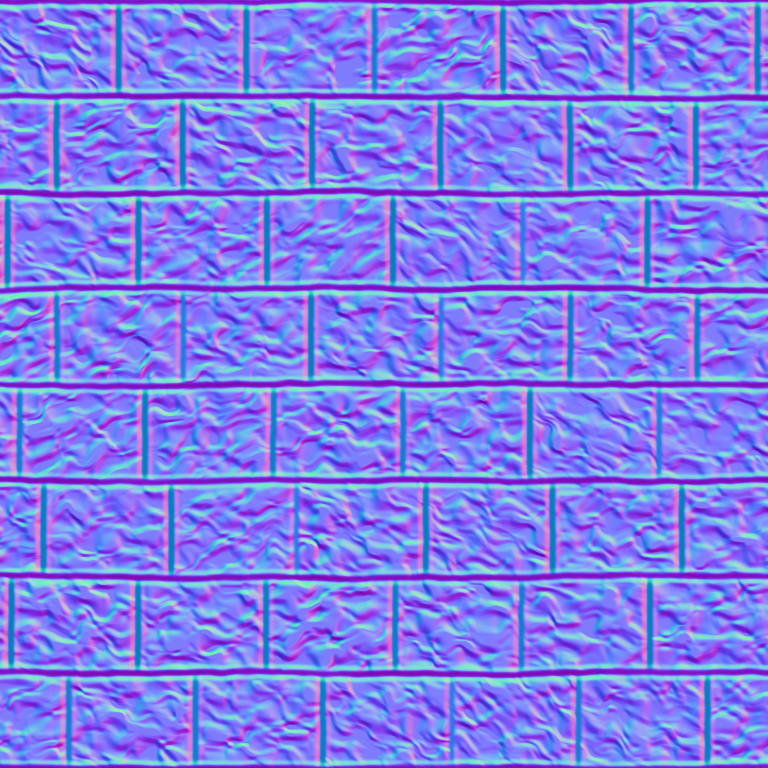
Reproduce this texture map procedurally as a Shadertoy shader.

```glsl
// Tangent-space normal map of a rough stone wall: 8 courses of 6 blocks,
// each course shifted sideways. Slopes of the joint profiles and of a noise
// relief, cut separately for every block, are summed and packed as a normal.

float hash(vec2 p) {
    return fract(sin(dot(p, vec2(127.1, 311.7))) * 43758.5453);
}

float noise(vec2 p) {
    vec2 i = floor(p), f = fract(p);
    f = f * f * (3.0 - 2.0 * f);
    return mix(mix(hash(i), hash(i + vec2(1, 0)), f.x),
               mix(hash(i + vec2(0, 1)), hash(i + vec2(1, 1)), f.x), f.y);
}

// Chiselled relief: short ripples between flat facets
float relief(vec2 p, vec2 block) {
    p += 0.014 * vec2(noise(p * 45.0), noise(p * 45.0 + 19.0));
    p.y += 0.7 * (hash(block + 3.7) - 0.4) * p.x;
    p += 3.0 * hash(block);
    float h = noise(p * vec2(50, 74)) + 0.45 * noise(p * vec2(92, 125));
    return smoothstep(0.2, 0.8, h / 1.45);
}

float bell(float d, float width) {
    return exp(-d * d / (width * width));
}

// Slope across a joint: raised rim, steep groove, weaker rim
float jointSlope(float d, float rimBefore, float groove, float rimAfter) {
    return rimBefore * bell(d + 0.0068, 0.0034)
         - groove * bell(d, 0.0036)
         + rimAfter * bell(d - 0.0072, 0.0032);
}

void mainImage(out vec4 fragColor, in vec2 fragCoord) {
    vec2 p = fragCoord / iResolution.xy;

    // Courses, counted from the bottom, with slightly wavy bed joints
    float shift[8] = float[8](0.52, 0.08, 0.33, 0.14, 0.44, 0.07, 0.44, 0.92);
    float wave = noise(p * vec2(9, 8)) + 0.4 * noise(p * vec2(45, 8) + 7.0);
    float y = 8.0 * (p.y + 0.005 * (wave - 0.7)) + 0.01;
    float course = floor(y);
    float bed = (fract(y + 0.5) - 0.5) / 8.0;

    // Upright joints, each a little displaced and unevenly worn
    float x = 6.0 * p.x - shift[int(mod(course, 8.0))];
    vec2 joint = vec2(floor(x + 0.5), course);
    float side = (x - joint.x) / 6.0 + 0.005 * (hash(joint) - 0.5);
    side += 0.0015 * (noise(vec2(p.y * 40.0, hash(joint) * 50.0)) - 0.5);
    float depth = 0.35 + 0.65 * smoothstep(0.0, 0.5, hash(joint + 8.3));
    vec2 block = joint - vec2(side < 0.0 ? 1.0 : 0.0, 0.0);

    // Relief slope by finite differences, faded out inside the joints
    float e = 0.0015;
    float h = relief(p, block);
    vec2 slope = vec2(h - relief(p + vec2(e, 0), block),
                      h - relief(p + vec2(0, e), block)) / e;
    slope *= vec2(0.0065, 0.0088) * mix(0.85, 1.15, hash(block + 5.1));
    slope *= 1.0 - 0.75 * max(bell(bed, 0.009), depth * bell(side, 0.009));
    slope *= 1.0 - 0.9 * bell(side, 0.004);
    slope += vec2(0.02, -0.03);

    // Bed joints run through; upright joints stop at them
    float rim = 0.7 + 0.6 * noise(p * vec2(18, 8) + 40.0);
    float groove = 1.5 + 0.8 * noise(p * vec2(12, 8) + 70.0);
    slope.y += jointSlope(bed, 1.2 * rim, groove, 0.95 * rim);
    slope.x += jointSlope(side, 1.3 * sqrt(depth), 2.3 * depth, 0.65 * depth)
             * (1.0 - bell(bed, 0.007));

    vec3 normal = normalize(vec3(slope, 1.0));
    fragColor = vec4(0.5 + 0.5 * normal - vec3(0.01, 0.0, 0.01), 1.0);
}
```
